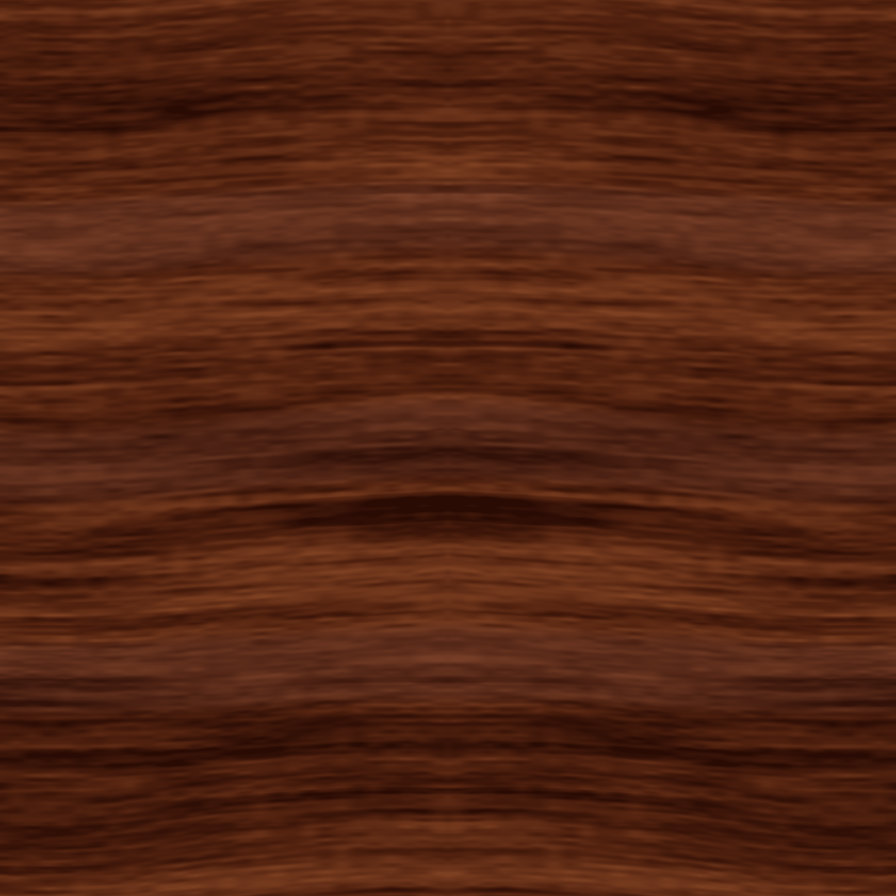
Reproduce this texture procedurally as a WebGL 1 fragment shader.

```glsl
precision highp float;
uniform vec2 u_resolution;

#define BAND_PERIOD 0.375
#define BAND_CONTRAST 0.14
#define PLUM_PERIOD 0.245
#define BOW 0.018
#define WAVER 0.016
#define GRAIN 0.38
#define PORES 0.24
#define THREADS 0.26
#define FLECK_PERIOD 0.365
#define BRIGHTNESS 0.535

const float TAU = 6.2831853;

float hash(vec2 p) {
  vec3 q = fract(p.xyx * vec3(0.1031, 0.1030, 0.0973));
  q += dot(q, q.yzx + 33.33);
  return fract((q.x + q.y) * q.z);
}

float noise(vec2 p) {
  vec2 cell = floor(p), f = fract(p);
  f = f * f * (3.0 - 2.0 * f);
  float low = mix(hash(cell), hash(cell + vec2(1.0, 0.0)), f.x);
  float high = mix(hash(cell + vec2(0.0, 1.0)), hash(cell + 1.0), f.x);
  return mix(low, high, f.y);
}

// Noise drawn out along the board, centred on zero
float streak(vec2 p, float along, float across) {
  return noise(p * vec2(along, across) + across * 1.37) - 0.5;
}

// Small dark lens-shaped flecks, one per repeat down the board
float flecks(vec2 p) {
  float sum = 0.0;
  for (int i = 0; i < 3; i++) {
    float k = float(i);
    float jitter = hash(vec2(k, 7.0)) - 0.5;
    vec2 center = vec2(0.31 + 0.03 * jitter, 0.877 - k * FLECK_PERIOD);
    vec2 d = (p - center) / vec2(0.022, 0.0035);
    sum += exp(-dot(d, d));
  }
  return sum;
}

vec3 woodRamp(float tone) {
  vec3 shadow = vec3(0.165, 0.045, 0.015);
  vec3 body = vec3(0.325, 0.135, 0.060);
  vec3 light = vec3(0.490, 0.250, 0.130);
  vec3 lower = mix(shadow, body, clamp(tone * 2.0, 0.0, 1.0));
  return mix(lower, light, clamp(tone * 2.0 - 1.0, 0.0, 1.0));
}

void main() {
  vec2 uv = gl_FragCoord.xy / u_resolution;

  // Book-matched halves, with the grain arching over the seam
  vec2 p = vec2(abs(uv.x - 0.5), uv.y);
  float arch = BOW * (0.5 + noise(vec2(3.0, p.y * 5.0)));
  float v = p.y + arch * smoothstep(0.0, 0.45, p.x);
  v += WAVER * streak(p, 3.0, 7.0) + 0.25 * WAVER * streak(p, 9.0, 18.0);
  vec2 g = vec2(p.x, v);

  // Broad dark and light bands, with greyer plum layers between them
  float depth = 1.0 - v;
  float band = -cos(TAU * (depth - 0.09) / BAND_PERIOD);
  float plum = smoothstep(0.35, 0.8, cos(TAU * depth / PLUM_PERIOD)
             + 0.5 * streak(g, 2.0, 22.0));
  plum *= smoothstep(0.12, 0.22, depth) * (1.0 - smoothstep(0.82, 0.92, depth));

  // Grain from wide layers down to hair-thin lines
  float grain = 0.7 * streak(g, 1.5, 17.0)
              + 0.9 * streak(g, 2.5, 46.0)
              + streak(g, 5.0, 108.0)
              + 1.05 * streak(g, 13.0, 225.0);
  float pores = streak(g, 55.0, 250.0);
  float threads = smoothstep(0.2, 0.42, streak(g, 2.2, 78.0));

  float tone = BRIGHTNESS + BAND_CONTRAST * band
             + GRAIN * grain * (1.0 - 0.25 * plum)
             + PORES * pores - THREADS * threads
             - 0.08 * plum * band - 0.35 * flecks(p);

  // Colour
  vec3 plumColor = mix(vec3(0.20, 0.070, 0.035), vec3(0.47, 0.25, 0.165),
                       clamp(tone, 0.0, 1.0));
  vec3 color = mix(woodRamp(tone), plumColor, 0.75 * plum);
  gl_FragColor = vec4(color, 1.0);
}
```
